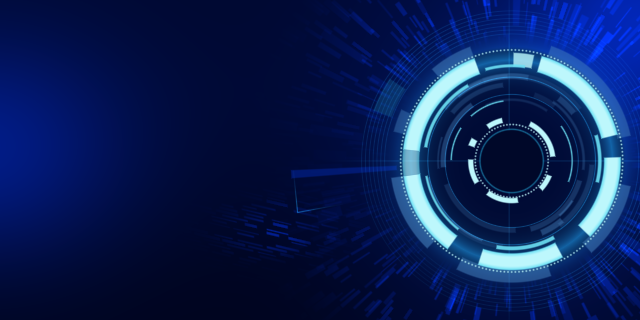
This background is drawn by a WebGL 2 fragment shader. Its source:

```glsl
#version 300 es
precision highp float;
// Glowing segmented dial on the right of a dark blue field with radial streaks.
uniform vec2 u_resolution;
out vec4 outColor;

const float TAU = 6.283185;
const vec2 CENTER = vec2(1.599, 0.497);   // lengths are in canvas heights
const vec3 NIGHT = vec3(0, 0.015, 0.11);
const vec3 NAVY = vec3(0, 0.05, 0.27);
const vec3 ROYAL = vec3(0.01, 0.16, 0.71);
const vec3 TEAL = vec3(0.12, 0.58, 0.74);
const vec3 STEEL = vec3(0.28, 0.52, 0.76);
const vec3 CYAN = vec3(0.42, 0.88, 0.96);
const vec3 ICE = vec3(0.74, 0.97, 0.99);
const float RING_IN = 0.289, RING_OUT = 0.341;

// Start angle, end angle (degrees), opacity
const vec3 MAIN_ARCS[6] = vec3[6](vec3(110, 174, 1), vec3(174, 188, 0.6),
  vec3(188, 234, 1), vec3(252, 298, 1), vec3(316, 362, 1), vec3(14, 74, 1));
const vec3 OUTER_ARCS[6] = vec3[6](vec3(110, 131, 0.5), vec3(155, 166, 0.4),
  vec3(188, 226, 0.55), vec3(243, 289, 0.5), vec3(311, 348, 0.5), vec3(12, 71, 0.45));
// Inner radius, outer radius, start angle, end angle
const vec4 CORE_ARCS[6] = vec4[6](vec4(0.121, 0.137, 6, 64), vec4(0.122, 0.138, 103, 125),
  vec4(0.124, 0.144, 150, 160), vec4(0.12, 0.136, 178, 212),
  vec4(0.116, 0.132, 233, 279), vec4(0.118, 0.134, 316, 339));
const vec4 CYAN_ARCS[8] = vec4[8](vec4(0.267, 0.277, 120, 171), vec4(0.293, 0.302, 82, 106),
  vec4(0.27, 0.281, 346, 377), vec4(0.267, 0.274, 190, 232), vec4(0.267, 0.279, 260, 299),
  vec4(0.187, 0.191, 147, 179), vec4(0.187, 0.191, 98, 132), vec4(0.187, 0.191, 340, 395));

float hash(vec2 p) { return fract(sin(dot(p, vec2(12.9898, 78.233))) * 43758.5453); }

float cover(float d, float px) { return 1.0 - smoothstep(-px, px, d); }

float glow(vec2 v, vec2 size) { v /= size; return exp(-dot(v, v)); }

float segment(vec2 p, vec2 ab) {
  return length(p - ab * clamp(dot(p, ab) / dot(ab, ab), 0.0, 1.0));
}

// polar = (radius, degrees), span = (inner, outer, start, end)
float arc(vec2 polar, vec4 span, float px) {
  float turn = abs(mod(polar.y - 0.5 * (span.z + span.w) + 180.0, 360.0) - 180.0);
  float side = (turn - 0.5 * (span.w - span.z)) * TAU / 360.0 * polar.x;
  float depth = abs(polar.x - 0.5 * (span.x + span.y)) - 0.5 * (span.y - span.x);
  return cover(max(side, depth), px);
}

float circle(float r, float radius, float width, float px) {
  return cover(abs(r - radius) - width, px);
}

float dots(vec2 polar, float radius, float count, float px) {
  float along = (fract(polar.y / 360.0 * count) - 0.5) * TAU * radius / count;
  return cover(length(vec2(along, polar.x - radius)) - 0.0023, px);
}

// Random dashes along x in rows of y; aa is the pixel size in cells
float dashes(vec2 q, vec2 aa, float density, float seed) {
  float row = floor(q.y);
  float x = q.x + 7.0 * hash(vec2(row, seed));
  vec2 id = vec2(row + seed, floor(x));
  vec2 extent = vec2(mix(0.2, 0.5, hash(id + 9.1)), mix(0.12, 0.46, hash(id + 3.7)));
  vec2 edge = abs(fract(vec2(x, q.y)) - 0.5) - extent;
  return step(1.0 - density, hash(id)) * cover(edge.x, aa.x) * cover(edge.y, aa.y)
       * mix(0.4, 1.0, hash(id + 5.3));
}

void main() {
  vec2 p = gl_FragCoord.xy / u_resolution.y;
  float px = 1.0 / u_resolution.y;
  vec2 d = p - CENTER;
  float r = length(d);
  vec2 polar = vec2(r, mod(degrees(atan(d.y, d.x)), 360.0));

  // Field with glows at the left edge, dial and top right corner
  vec3 col = mix(NIGHT, NAVY, 0.05 + 0.45 * smoothstep(0.0, 0.8, p.y));
  col += ROYAL * 0.5 * glow(p - vec2(-0.06, 0.52), vec2(0.46, 0.36));
  col += ROYAL * 0.3 * glow(d - vec2(0.08, 0), vec2(0.55, 0.6));
  col += ROYAL * 0.62 * glow(p - vec2(2.02, 0.95), vec2(0.36, 0.32));

  // Radial streaks in three grains, sparse toward the left
  float fade = smoothstep(0.36, 0.46, r) * (1.0 - smoothstep(0.45, 0.85, r));
  float slope = smoothstep(0.05, 0.85, abs(d.y) / max(r, 0.001));
  fade *= mix(slope, 1.0, smoothstep(-0.2, 0.2, d.x)) * 0.9 + 0.1;
  for (float i = 0.0; i < 3.0; i++) {
    vec2 cells = vec2(6.0 + 3.0 * i, 100.0 + 90.0 * i);
    vec2 aa = px * cells / vec2(1, TAU * max(r, 0.05));
    col += ROYAL * 0.46 * fade * dashes(cells * polar / vec2(1, 360), aa, 0.26, i * 17.0);
  }
  col = mix(col, ROYAL * 0.72, 0.75 * arc(polar, vec4(0.36, 0.69, 182.4, 184.5), px));

  // Slanted dashes at lower left, and a thin bent line
  vec2 slant = vec2(p.x, p.y + 0.24 * p.x), grid = vec2(12, 90);
  float patchMask = glow(p - vec2(0.87, 0.28), vec2(0.14, 0.07));
  col += ROYAL * 0.7 * patchMask * dashes(slant * grid, px * grid, 0.6, 5.0);
  vec2 c = p - vec2(0.93, 0.336);
  float bend = min(segment(c, vec2(-0.013, 0.13)), segment(c, vec2(0.14, 0.026)));
  col += TEAL * 0.7 * cover(bend - 0.001, px) * glow(c, vec2(0.08));

  // Fine outer circles
  float sweep = 0.18 + 0.08 * cos(radians(polar.y - 140.0) * 2.0);
  for (float i = 0.0; i < 7.0; i++)
    col += TEAL * sweep * circle(r, 0.397 + 0.012 * i, 0.0007, px);
  col = mix(col, TEAL, 0.22 * arc(polar, vec4(0.4, 0.46, 146, 160), px));

  // Dark disc, light from the main ring, cross lines
  col = mix(col, NAVY * 0.65, 0.85 * cover(r - 0.35, 0.01));
  col += TEAL * 0.6 * exp(-abs(r - 0.315) * 26.0);
  float cross = cover(min(abs(d.y), abs(d.x + 0.008)) - 0.0006, px);
  col += TEAL * 0.35 * cross * (1.0 - smoothstep(0.3, 0.62, r));

  // Scattered translucent arcs inside the disc
  for (float k = 0.0; k < 18.0; k++) {
    float inner = mix(0.17, 0.27, sqrt(hash(vec2(k, 1)))), start = 360.0 * hash(vec2(k, 2));
    vec2 size = mix(vec2(0.002, 15), vec2(0.022, 75), vec2(hash(vec2(k, 3)), hash(vec2(k, 4))));
    vec4 span = vec4(inner, inner + size.x, start, start + size.y);
    col = mix(col, STEEL, mix(0.15, 0.42, hash(vec2(k, 5))) * arc(polar, span, px));
  }
  col += TEAL * 0.5 * (circle(r, 0.208, 0.0008, px) + circle(r, 0.262, 0.001, px));

  // Outer blocks, main ring, cyan arcs
  vec3 ringColor = mix(ICE, CYAN, smoothstep(0.012, 0.028, abs(r - 0.315)));
  for (int i = 0; i < 6; i++) {
    vec3 o = OUTER_ARCS[i], m = MAIN_ARCS[i];
    col = mix(col, STEEL, o.z * arc(polar, vec4(0.338, 0.38, o.xy), px));
    col = mix(col, ringColor, m.z * arc(polar, vec4(RING_IN, RING_OUT, m.xy), px));
  }
  col = mix(col, ICE, 0.8 * arc(polar, vec4(0.296, 0.338, 78, 89), px));
  for (int i = 0; i < 8; i++) col = mix(col, CYAN, 0.9 * arc(polar, CYAN_ARCS[i], px));

  // Core and dotted rings
  col = mix(col, NAVY * 0.6, cover(r - 0.097, px));
  col = mix(col, TEAL, 0.65 * circle(r, 0.099, 0.002, px));
  for (int i = 0; i < 6; i++) col = mix(col, ICE, arc(polar, CORE_ARCS[i], px));
  col = mix(col, ICE, 0.85 * max(dots(polar, 0.347, 190.0, px), dots(polar, 0.114, 72.0, px)));
  outColor = vec4(clamp(col, 0.0, 1.0), 1.0);
}
```
